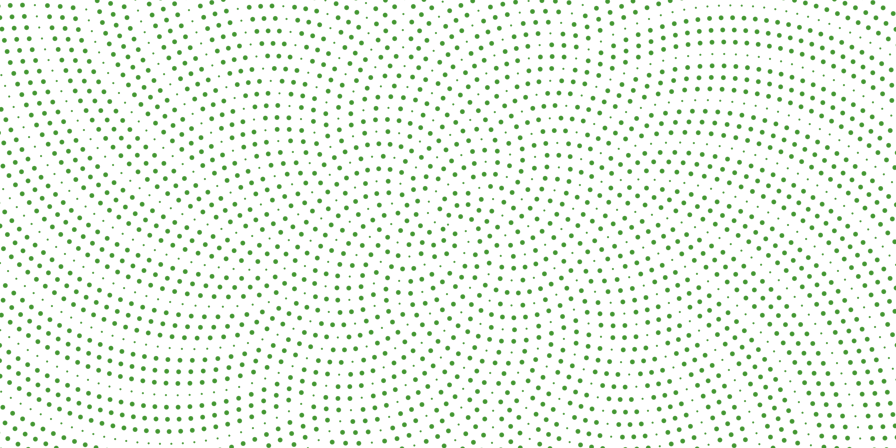
A Shadertoy shader for this pattern:

```glsl
const float SPACING = 0.01493;

// Golden-angle spiral; the turn is split to keep precision at large indices
vec2 seedPosition(float index) {
    float turn = fract(index * 0.375) + index * 0.006966011;
    float angle = 6.2831853 * fract(turn);
    return SPACING * sqrt(index) * vec2(cos(angle), -sin(angle));
}

// Every fourth seed is a tiny speck
float seedRadius(float index) {
    return mod(index, 4.0) < 0.5 ? 0.0021 : 0.0052;
}

void mainImage(out vec4 fragColor, in vec2 fragCoord) {
    vec2 p = (fragCoord - 0.5 * iResolution.xy) / iResolution.y;
    p.y += 0.0014;
    float softness = 0.8 / iResolution.y;

    // Only seeds in a thin ring around this point can cover it
    float reach = 0.0052 + softness;
    float inner = max(length(p) - reach, 0.0) / SPACING;
    float outer = (length(p) + reach) / SPACING;
    float first = floor(inner * inner);
    int count = int(ceil(outer * outer) - first);

    float coverage = 0.0;
    for (int i = 0; i <= count; i++) {
        float index = first + float(i);
        float edge = length(p - seedPosition(index)) - seedRadius(index);
        coverage = max(coverage, 1.0 - smoothstep(-softness, softness, edge));
    }

    vec3 leafGreen = vec3(0.26, 0.59, 0.19);
    fragColor = vec4(mix(vec3(1.0), leafGreen, coverage), 1.0);
}
```
